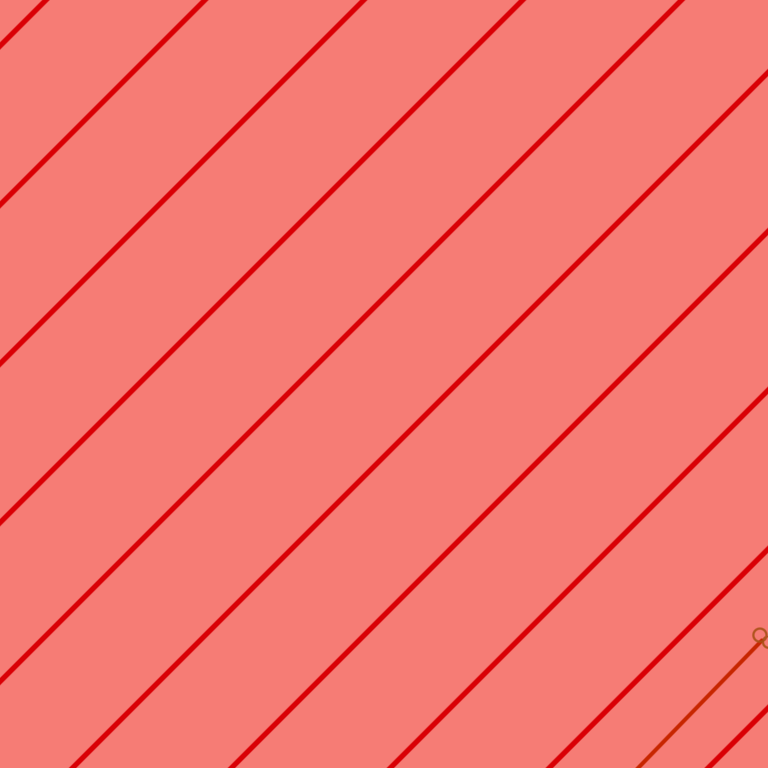
A WebGL 2 fragment shader for this pattern:

```glsl
#version 300 es
precision highp float;

uniform vec2 u_resolution;
out vec4 fragColor;

// Coverage of a stroke, given the distance to its centre line
float stroke(float dist, float halfWidth, float soft) {
    return 1.0 - smoothstep(halfWidth - soft, halfWidth + soft, abs(dist));
}

float segmentDistance(vec2 p, vec2 a, vec2 b) {
    vec2 ab = b - a;
    return length(p - a - ab * clamp(dot(p - a, ab) / dot(ab, ab), 0.0, 1.0));
}

void main() {
    vec2 uv = gl_FragCoord.xy / u_resolution;
    float soft = max(0.0012, 0.7 / min(u_resolution.x, u_resolution.y));

    // Evenly spaced diagonals, rising to the right
    float period = 0.2069;
    float across = uv.x + 1.0 - uv.y - 0.0599;
    float lineDist = (fract(across / period + 0.5) - 0.5) * period * 0.7071;
    vec3 color = vec3(0.965, 0.485, 0.46);
    color = mix(color, vec3(0.85, 0.0, 0.02), stroke(lineDist, 0.0034, soft));

    // Single brownish leader line in the lower right
    float leader = segmentDistance(uv, vec2(0.827, -0.004), vec2(0.992, 0.166));
    color = mix(color, vec3(0.78, 0.15, 0.0), stroke(leader, 0.0026, soft));

    // Small rings at its tip, the second cut by the right edge
    float ring = abs(length(uv - vec2(0.9895, 0.173)) - 0.0085);
    ring = min(ring, abs(length(uv - vec2(1.001, 0.164)) - 0.0075));
    color = mix(color, vec3(0.66, 0.31, 0.08), 0.9 * stroke(ring, 0.0015, soft));

    fragColor = vec4(color, 1.0);
}
```
